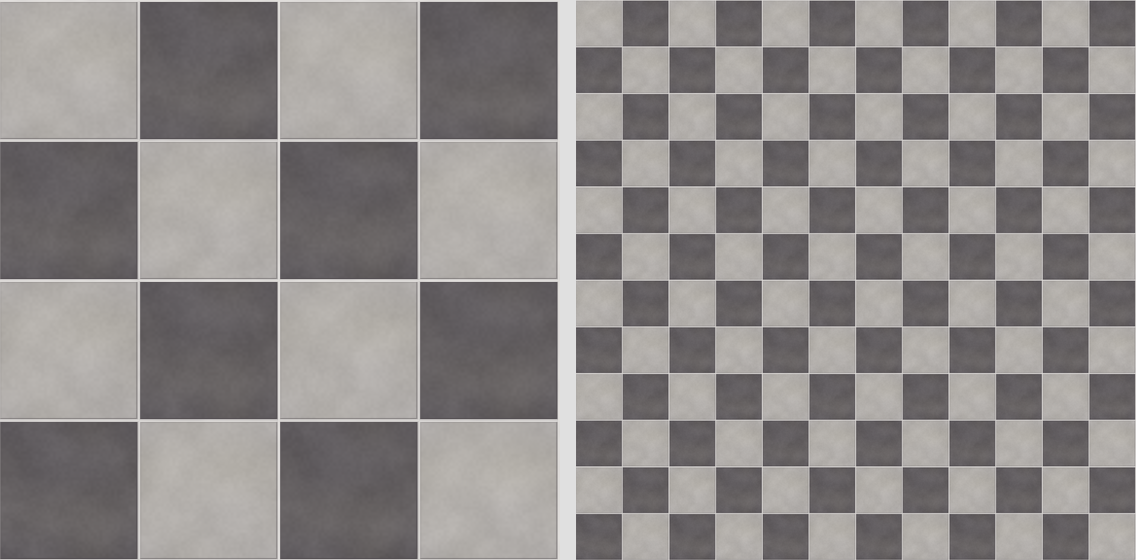
Left, the tile; right, the same tile 3 across and 3 down.
A WebGL 1 fragment shader for this texture:

```glsl
precision highp float;
uniform vec2 u_resolution;

const float TILES = 4.0;
const vec2 GROUT_SHIFT = vec2(0.008, 0.004);
const float GROUT_HALF = 0.0095;
const vec3 LIGHT_STONE = vec3(0.700, 0.685, 0.668);
const vec3 DARK_STONE = vec3(0.385, 0.368, 0.378);
const vec3 RIM_SHADE = vec3(0.330, 0.310, 0.325);
const vec3 GROUT = vec3(0.890, 0.880, 0.870);

float hash(vec2 p) {
  vec3 q = fract(vec3(p.xyx) * 0.1031);
  q += dot(q, q.yzx + 33.33);
  return fract((q.x + q.y) * q.z);
}

// Value noise whose lattice wraps after period cells
float wrapNoise(vec2 p, float period, float seed) {
  vec2 cell = floor(p);
  vec2 f = fract(p);
  vec2 s = f * f * (3.0 - 2.0 * f);
  vec2 a = mod(cell, period) + seed;
  vec2 b = mod(cell + 1.0, period) + seed;
  float low = mix(hash(a), hash(vec2(b.x, a.y)), s.x);
  float high = mix(hash(vec2(a.x, b.y)), hash(b), s.x);
  return mix(low, high, s.y);
}

// Layered noise centred on zero
float mottle(vec2 p, float period, float seed) {
  float sum = 0.0;
  float weight = 0.5;
  for (int i = 0; i < 4; i++) {
    sum += weight * (wrapNoise(p * period, period, seed) - 0.5);
    period *= 2.0;
    seed += 19.0;
    weight *= 0.55;
  }
  return sum;
}

// Clouded stone, paler towards the middle of each tile
vec3 stoneColor(vec2 local, vec2 board, float isLight) {
  vec3 base = mix(DARK_STONE, LIGHT_STONE, isLight);
  float seed = 11.0 + 40.0 * isLight;
  float clouds = mottle(local, 4.0, seed);
  float variation = wrapNoise(board * 5.0, 5.0 * TILES, 97.0) - 0.5;
  float grain = wrapNoise(board * 48.0, 48.0 * TILES, 7.0) - 0.5;
  float tint = wrapNoise(local * 3.0, 3.0, seed + 61.0) - 0.5;
  vec2 c = local - 0.5;
  float glow = 0.014 - 0.075 * dot(c, c);
  float tone = 0.085 * clouds + 0.022 * variation + 0.018 * grain + glow;
  return base + tone + tint * vec3(-0.008, -0.006, 0.016);
}

// Coverage of a band around zero, with softened edges
float band(float d, float halfWidth, float soft) {
  return 1.0 - smoothstep(halfWidth - soft, halfWidth + soft, d);
}

void main() {
  vec2 board = gl_FragCoord.xy / u_resolution * TILES + GROUT_SHIFT;
  float pixel = TILES / min(u_resolution.x, u_resolution.y);
  float soft = max(0.004, 0.6 * pixel);
  vec2 cell = mod(floor(board), TILES);
  vec2 local = fract(board);
  float isLight = mod(cell.x + cell.y, 2.0);
  vec3 color = stoneColor(local, board, isLight);

  // Shaded tile rims, strongest on the right and lower sides
  vec2 edge = min(local, 1.0 - local);
  float anyRim = band(min(edge.x, edge.y), 0.018, soft);
  float deepRim = band(min(1.0 - local.x, local.y), 0.019, soft);
  float rim = max(0.3 * anyRim, deepRim) * mix(0.9, 0.4, isLight);
  color = mix(color, RIM_SHADE, rim);

  // Grout joints, alternately bright and slightly dull
  vec2 joint = vec2(band(edge.x, GROUT_HALF, soft), band(edge.y, GROUT_HALF, soft));
  vec2 dull = mod(floor(board + 0.5), 2.0);
  vec2 strength = joint * (1.0 - vec2(0.14, 0.09) * dull);
  float wear = 0.94 + 0.06 * wrapNoise(board * 12.0, 12.0 * TILES, 31.0);
  color = mix(color, GROUT, max(strength.x, strength.y) * wear);

  gl_FragColor = vec4(color, 1.0);
}
```
